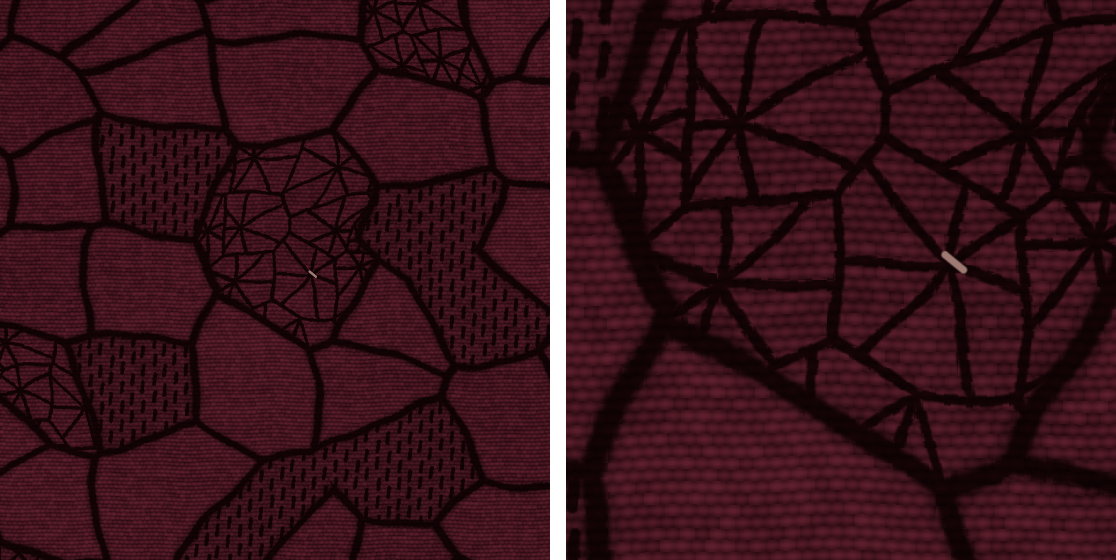
Left: the whole. Right: its middle third, enlarged.
Give the GLSL for this texture, as a WebGL 1 fragment shader.

```glsl
precision highp float;
// Burgundy woven cloth with dark embossed cell outlines, dashed patches and star webs.
uniform vec2 u_resolution;

const float TAU = 6.2831853;
const vec3 GROOVE = vec3(0.055, 0.008, 0.012);
const vec3 THREAD_DARK = vec3(0.150, 0.030, 0.055);
const vec3 THREAD_LIGHT = vec3(0.365, 0.122, 0.175);
const vec3 LINT = vec3(0.62, 0.48, 0.45);
const float DASHED = 1.0;
const float WEBBED = 2.0;

float hash(vec2 p) {
  return fract(sin(dot(p, vec2(127.1, 311.7))) * 43758.5453);
}

vec2 hash2(vec2 p) {
  return vec2(hash(p), hash(p + 57.3));
}

// Kind of patch from a cell's random value: plain, dashed or webbed.
float patchKind(float id) {
  return id < 0.15 ? DASHED : (id < 0.30 ? WEBBED : 0.0);
}

// Layered sines that bend straight outlines into hand drawn ones.
vec2 wobble(vec2 p, float amount) {
  vec2 a = sin(p.yx * vec2(13.0, 11.0) + vec2(1.3, 4.1));
  vec2 b = sin(p.yx * vec2(31.0, 27.0) + p * 9.0 + vec2(2.7, 0.6));
  vec2 c = sin(p.yx * 74.0 + p * 23.0);
  return p + amount * (a + 0.4 * b + 0.12 * c);
}

// Cellular noise: border distance, cell value, offset to the seed.
// With merge on, neighbouring patches of one kind share no border.
vec4 cells(vec2 p, float jitter, bool merge) {
  vec2 base = floor(p);
  vec2 nearCell = base;
  vec2 nearest = vec2(8.0);
  for (int j = -1; j <= 1; j++) {
    for (int i = -1; i <= 1; i++) {
      vec2 cell = base + vec2(float(i), float(j));
      vec2 toSeed = cell + 0.5 + jitter * (hash2(cell) - 0.5) - p;
      if (dot(toSeed, toSeed) < dot(nearest, nearest)) {
        nearest = toSeed;
        nearCell = cell;
      }
    }
  }
  float id = hash(nearCell + 19.7);
  float kind = patchKind(id);
  float border = 8.0;
  for (int j = -2; j <= 2; j++) {
    for (int i = -2; i <= 2; i++) {
      vec2 cell = nearCell + vec2(float(i), float(j));
      vec2 toSeed = cell + 0.5 + jitter * (hash2(cell) - 0.5) - p;
      vec2 gap = toSeed - nearest;
      bool joined = merge && kind > 0.5 && patchKind(hash(cell + 19.7)) == kind;
      if (dot(gap, gap) > 0.0001 && !joined) {
        border = min(border, dot(0.5 * (toSeed + nearest), normalize(gap)));
      }
    }
  }
  return vec4(border, id, nearest);
}

float segment(vec2 p, vec2 a, vec2 b) {
  vec2 ab = b - a;
  return length(p - a - ab * clamp(dot(p - a, ab) / dot(ab, ab), 0.0, 1.0));
}

float stroke(float dist, float halfWidth) {
  return 1.0 - smoothstep(halfWidth * 0.6, halfWidth * 1.35, dist);
}

// Distance to staggered, slightly leaning vertical stitches.
float stitches(vec2 p, vec2 pitch) {
  vec2 q = p / pitch;
  q.y += 0.5 * mod(floor(q.x), 2.0);
  vec2 shift = 0.22 * (hash2(floor(q)) - 0.5);
  vec2 c = (fract(q) - 0.5 + shift) * pitch;
  return segment(c, vec2(-0.001, -0.0085), vec2(0.001, 0.0085));
}

// Distance to stars of spokes, each framed by a small cell.
float starWeb(vec2 p, float scale, float spokes) {
  vec4 c = cells(p * scale, 0.8, false);
  float turn = fract(atan(c.w, c.z) / TAU * spokes + c.y) - 0.5;
  float spoke = abs(turn) * TAU / spokes * length(c.zw);
  return min(c.x, spoke) / scale;
}

// Brightness of the cloth: ribs, knots, uneven threads and broad wear.
float weave(vec2 p, vec2 count) {
  vec2 q = p * count;
  q.y += 0.15 * sin(p.x * 23.0) + 0.1 * sin(p.x * 61.0);
  float row = floor(q.y);
  q.x += 0.5 * mod(row, 2.0) + 0.3 * hash(vec2(row, 3.0));
  float rib = -cos(TAU * q.y);
  float knot = -cos(TAU * q.x);
  float thread = hash(floor(q)) - 0.5;
  float streak = hash(vec2(floor(q.x / 9.0), row)) - 0.5;
  float wear = sin(p.x * 7.0 + 2.0 * sin(p.y * 5.0)) * sin(p.y * 9.0 + p.x * 3.0);
  return 0.53 + 0.23 * rib + 0.10 * knot + 0.30 * thread + 0.14 * streak + 0.05 * wear;
}

void main() {
  vec2 p = gl_FragCoord.xy / u_resolution.y;
  vec2 bent = wobble(p, 0.012);
  float fuzz = 0.0016 * (hash(floor(p * 230.0)) - 0.5);

  // Large outlines, then the filling of the chosen patches.
  const float patchScale = 5.6;
  vec4 patches = cells(bent * vec2(0.88, 1.0) * patchScale + 3.0, 0.95, true);
  float outline = patches.x / patchScale + fuzz;
  float kind = patchKind(patches.y);
  float ink = stroke(outline, 0.0062);
  float shade = 1.0 - 0.22 * (1.0 - smoothstep(0.004, 0.016, outline));
  if (kind == DASHED) {
    ink = max(ink, stroke(stitches(p, vec2(0.019, 0.034)) + fuzz, 0.0035));
    shade *= 0.86;
  } else if (kind == WEBBED) {
    ink = max(ink, stroke(starWeb(bent, 9.5, 7.0) + fuzz, 0.0032));
    shade *= 0.94;
  }

  // Cloth, pressed grooves and one stray fibre.
  float tone = clamp(weave(p, vec2(112.0, 142.0)), 0.0, 1.0);
  vec3 color = mix(THREAD_DARK, THREAD_LIGHT, tone) * shade;
  color = mix(color, GROOVE * (0.7 + 0.7 * tone), 0.95 * ink);
  float fibre = segment(p, vec2(0.553, 0.515), vec2(0.564, 0.506));
  color = mix(color, LINT, stroke(fibre, 0.0022));
  gl_FragColor = vec4(color, 1.0);
}
```
